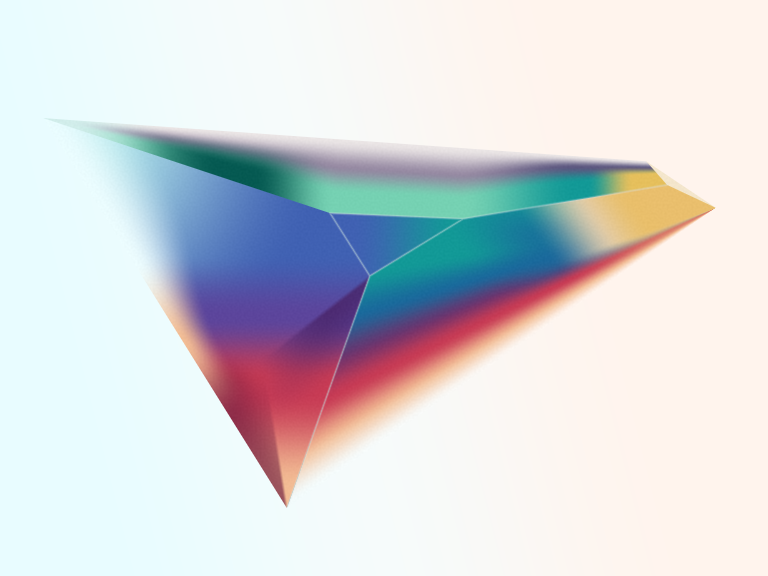
This background is drawn by a WebGL 2 fragment shader. Its source:

```glsl
#version 300 es
precision highp float;
// A faceted, iridescent crystal floating on a pale cyan to cream backdrop.

#define SEAM_WIDTH 0.0016
#define SEAM_GLOW 0.38
#define GRAIN 0.018
#define GRAIN_SCALE 260.0

uniform vec2 u_resolution;
out vec4 fragColor;

// Crystal corners, in canvas heights
const vec2 LEFT = vec2(0.075, 0.795), TOP = vec2(1.122, 0.720);
const vec2 RIGHT = vec2(1.243, 0.639), BOTTOM = vec2(0.498, 0.118);
const vec2 RIDGE_A = vec2(0.573, 0.630), RIDGE_B = vec2(0.804, 0.620);
const vec2 HUB = vec2(0.642, 0.521), SHOULDER = vec2(1.158, 0.679);
const vec2 CREASE = vec2(0.457, 0.378);

const vec3 CREAM = vec3(1.0, 0.957, 0.93), ICE = vec3(0.91, 0.99, 1.0);
const vec3 PEACH = vec3(0.95, 0.74, 0.58), RED = vec3(0.78, 0.23, 0.33);
const vec3 PLUM = vec3(0.42, 0.20, 0.43), MAROON = vec3(0.42, 0.10, 0.24);
const vec3 VIOLET = vec3(0.36, 0.27, 0.61), BLUE = vec3(0.25, 0.38, 0.70);
const vec3 OCEAN = vec3(0.10, 0.41, 0.61), TEAL = vec3(0.07, 0.60, 0.59);
const vec3 MINT = vec3(0.46, 0.82, 0.70), FOREST = vec3(0.02, 0.35, 0.32);
const vec3 MAUVE = vec3(0.58, 0.53, 0.63), GOLD = vec3(0.90, 0.75, 0.36);

// Signed distance to the line a-b, positive on its left
float side(vec2 p, vec2 a, vec2 b) {
    vec2 e = normalize(b - a), q = p - a;
    return e.x * q.y - e.y * q.x;
}

float segment(vec2 p, vec2 a, vec2 b) {
    vec2 q = p - a, e = b - a;
    return length(q - e * clamp(dot(q, e) / dot(e, e), 0.0, 1.0));
}

vec2 hashGradient(vec2 c) {
    float a = 6.2832 * fract(sin(dot(c, vec2(127.1, 311.7))) * 43758.5);
    return vec2(cos(a), sin(a));
}

float gradientNoise(vec2 p) {
    vec2 i = floor(p), f = fract(p), w = f * f * (3.0 - 2.0 * f), o = vec2(1, 0);
    float low = mix(dot(hashGradient(i), f), dot(hashGradient(i + o), f - o), w.x);
    float high = mix(dot(hashGradient(i + o.yx), f - o.yx), dot(hashGradient(i + 1.0), f - 1.0), w.x);
    return mix(low, high, w.y);
}

vec3 backdrop(vec2 p) {
    float t = p.x + 0.25 * (p.y - 0.5);
    vec3 c = mix(ICE, vec3(0.965, 0.985, 0.985), smoothstep(0.05, 0.6, t));
    return mix(c, CREAM, smoothstep(0.5, 1.1, t));
}

vec3 topFacet(vec2 p) {
    float above = side(p, TOP, LEFT);
    float below = min(side(p, LEFT, RIDGE_A), min(side(p, RIDGE_A, RIDGE_B), side(p, RIDGE_B, SHOULDER)));
    float t = above / max(above + below, 0.001);
    float far = smoothstep(0.8, 1.0, p.x);
    vec3 shade = mix(MAUVE, vec3(0.36, 0.34, 0.50), far);
    vec3 c = mix(vec3(0.92, 0.90, 0.90), shade, smoothstep(0.0, 0.42 - 0.16 * far, t));
    c = mix(c, mix(MINT, TEAL, far), smoothstep(0.36, 0.72, t + 0.12 * far));
    float pool = smoothstep(0.18, 0.38, p.x) * (1.0 - smoothstep(0.44, 0.58, p.x));
    c = mix(c, FOREST, pool * smoothstep(0.15, 0.7, t));
    c = mix(vec3(0.82, 0.93, 0.92), c, smoothstep(0.12, 0.3, p.x));
    return mix(c, GOLD, smoothstep(1.02, 1.1, p.x) * smoothstep(0.2, 0.5, t));
}

vec3 leftFacet(vec2 p, vec3 bg) {
    float d = side(p, LEFT, BOTTOM), v = dot(p - LEFT, normalize(BOTTOM - LEFT));
    vec3 c = mix(vec3(0.70, 0.91, 0.92), BLUE, smoothstep(0.08, 0.5, distance(p, LEFT)));
    // Spectrum falling towards the lower corner
    c = mix(c, VIOLET, smoothstep(0.56, 0.45, p.y));
    c = mix(c, RED, smoothstep(0.45, 0.34, p.y));
    c = mix(c, PEACH, smoothstep(0.32, 0.15, p.y));
    // Inner creases
    float under = side(p, HUB, CREASE);
    float shadow = smoothstep(-0.003, 0.006, under) * smoothstep(0.11, 0.0, under);
    c = mix(c, vec3(0.28, 0.13, 0.39), 0.75 * shadow * smoothstep(0.44, 0.58, p.x));
    float flank = smoothstep(-0.003, 0.004, side(p, BOTTOM, CREASE)) * smoothstep(0.40, 0.33, p.y);
    c = mix(c, MAROON, 0.65 * flank * smoothstep(0.10, 0.0, d));
    // Light bleeding in along the outer edge
    vec3 rim = mix(bg, PEACH, smoothstep(0.3, 0.46, v));
    float reach = mix(0.13, 0.055, smoothstep(0.2, 0.5, v));
    return mix(c, rim, smoothstep(reach, 0.0, d) * smoothstep(0.62, 0.46, v));
}

vec3 rightFacet(vec2 p, vec3 bg) {
    vec2 axis = RIGHT - BOTTOM;
    float u = dot(p - BOTTOM, normalize(axis));
    float fan = side(p, BOTTOM, RIGHT) / max(length(axis) - u, 0.001);
    vec3 c = mix(bg, PEACH, smoothstep(0.0, 0.09, fan));
    c = mix(c, RED, smoothstep(0.06, 0.16, fan));
    c = mix(c, PLUM, smoothstep(0.15, 0.25, fan));
    c = mix(c, OCEAN, smoothstep(0.22, 0.34, fan));
    c = mix(c, TEAL, smoothstep(0.32, 0.46, fan));
    // Blue, pale and golden bands towards the right corner
    float lit = smoothstep(0.15, 0.3, fan);
    c = mix(c, OCEAN, 0.8 * lit * smoothstep(0.5, 0.63, u) * smoothstep(0.85, 0.45, fan));
    c = mix(c, vec3(0.88, 0.82, 0.72), lit * smoothstep(0.62, 0.74, u));
    c = mix(c, GOLD, lit * smoothstep(0.71, 0.80, u));
    return mix(c, mix(PEACH, GOLD, 0.4), 0.5 * smoothstep(0.62, 0.85, u) * smoothstep(0.04, 0.15, fan));
}

void main() {
    vec2 p = (gl_FragCoord.xy - 0.5 * u_resolution) / u_resolution.y + vec2(2.0 / 3.0, 0.5);
    float scale = u_resolution.y;
    vec3 bg = backdrop(p);

    // Facets meet along shared edges
    float leftD = min(side(p, RIDGE_A, LEFT), min(side(p, HUB, RIDGE_A), side(p, BOTTOM, HUB)));
    float rightD = min(min(side(p, HUB, BOTTOM), side(p, RIDGE_B, HUB)),
                       min(side(p, SHOULDER, RIDGE_B), side(p, RIGHT, SHOULDER)));
    float coreD = min(side(p, RIDGE_B, RIDGE_A), min(side(p, RIDGE_A, HUB), side(p, HUB, RIDGE_B)));
    float tipD = min(side(p, SHOULDER, RIGHT), side(p, TOP, SHOULDER));
    vec4 mask = clamp(0.5 + scale * vec4(leftD, rightD, coreD, tipD), 0.0, 1.0);
    vec3 gem = mix(topFacet(p), leftFacet(p, bg), mask.x);
    gem = mix(gem, rightFacet(p, bg), mask.y);
    gem = mix(gem, mix(BLUE, TEAL, smoothstep(0.61, 0.80, p.x)), mask.z);
    gem = mix(gem, mix(vec3(0.97, 0.94, 0.91), GOLD, 0.2), mask.w);

    // Fine bright seams and grain
    float seam = min(segment(p, RIDGE_A, HUB), min(segment(p, HUB, RIDGE_B), segment(p, HUB, BOTTOM)));
    seam = min(seam, min(segment(p, RIDGE_A, RIDGE_B), segment(p, RIDGE_B, SHOULDER)));
    gem = mix(gem, vec3(0.85, 0.88, 0.9), SEAM_GLOW * smoothstep(SEAM_WIDTH + 1.0 / scale, 0.0, seam));
    gem += GRAIN * gradientNoise(p * GRAIN_SCALE);

    float hull = min(min(side(p, LEFT, BOTTOM), side(p, BOTTOM, RIGHT)),
                     min(side(p, RIGHT, TOP), side(p, TOP, LEFT)));
    fragColor = vec4(mix(bg, gem, clamp(0.5 + scale * hull, 0.0, 1.0)), 1.0);
}
```
